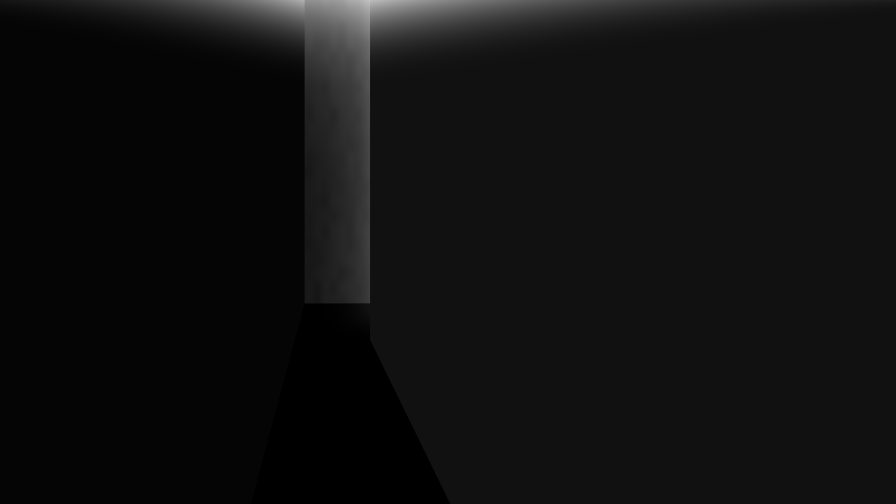
This background is drawn by a WebGL 1 fragment shader. Its source:

```glsl
precision highp float;
// A lit square pillar in a dark room, with a glow along the ceiling and a black shadow below.
uniform vec2 u_resolution;

#define PILLAR_LEFT 0.340
#define PILLAR_RIGHT 0.413
#define PILLAR_FOOT 0.398
#define SHADOW_TOP 0.326
#define WALL_LEFT 0.020
#define WALL_RIGHT 0.067
#define GLOW_LEVEL 0.68
#define GLOW_DEPTH 0.174
#define GRAIN 0.025

float hash(vec2 p) {
    p = fract(p * vec2(0.1031, 0.1137));
    p += dot(p, p.yx + 33.33);
    return fract((p.x + p.y) * p.x * 17.0);
}

float noise(vec2 p) {
    vec2 cell = floor(p);
    vec2 f = fract(p);
    f = f * f * (3.0 - 2.0 * f);
    float low = mix(hash(cell), hash(cell + vec2(1.0, 0.0)), f.x);
    float high = mix(hash(cell + vec2(0.0, 1.0)), hash(cell + 1.0), f.x);
    return mix(low, high, f.y);
}

// Coverage of the positive side of a signed distance, one pixel soft.
float side(float distance, float pixel) {
    return clamp(distance / pixel + 0.5, 0.0, 1.0);
}

// Ceiling light that thins and fades away from the pillar.
float ceilingGlow(vec2 uv) {
    float leftward = max(PILLAR_LEFT - uv.x, 0.0);
    float rightward = max(uv.x - PILLAR_RIGHT, 0.0);
    float depth = GLOW_DEPTH - 0.36 * leftward - 0.25 * rightward;
    float level = GLOW_LEVEL * exp(-7.0 * leftward - 4.4 * rightward);
    return level * pow(max(1.0 - (1.0 - uv.y) / depth, 0.0), 2.4);
}

float pillarShade(vec2 uv, float across) {
    float body = mix(0.10, 0.19, smoothstep(0.0, 1.0, across)) + 0.09 * pow(across, 6.0);
    float lamp = 0.48 * exp(-12.0 * (1.0 - uv.y));
    float grain = GRAIN * (noise(uv * vec2(110.0, 35.0)) - 0.5);
    return body * mix(0.8, 1.0, uv.y) + lamp + grain;
}

void main() {
    vec2 uv = gl_FragCoord.xy / u_resolution;
    vec2 pixel = 1.0 / u_resolution;
    float across = clamp((uv.x - PILLAR_LEFT) / (PILLAR_RIGHT - PILLAR_LEFT), 0.0, 1.0);

    // Walls and ceiling glow
    float shade = mix(WALL_LEFT, WALL_RIGHT, side(uv.x - PILLAR_RIGHT, pixel.x));
    shade += ceilingGlow(uv);

    // Shadow spreading over the floor, with faint light on its upper right corner
    float shadowLeft = PILLAR_LEFT - 0.151 * (PILLAR_FOOT - uv.y);
    float shadowRight = PILLAR_RIGHT + 0.275 * max(SHADOW_TOP - uv.y, 0.0);
    float belowFoot = side(PILLAR_FOOT - uv.y, pixel.y);
    float shadow = side(uv.x - shadowLeft, pixel.x) * side(shadowRight - uv.x, pixel.x) * belowFoot;
    float spill = 0.075 * pow(across, 3.0) * smoothstep(SHADOW_TOP - 0.005, PILLAR_FOOT, uv.y);
    shade = mix(shade, spill, shadow);

    // Pillar
    float pillar = side(uv.x - PILLAR_LEFT, pixel.x) * side(PILLAR_RIGHT - uv.x, pixel.x);
    shade = mix(shade, pillarShade(uv, across), pillar * (1.0 - belowFoot));

    gl_FragColor = vec4(vec3(shade), 1.0);
}
```
